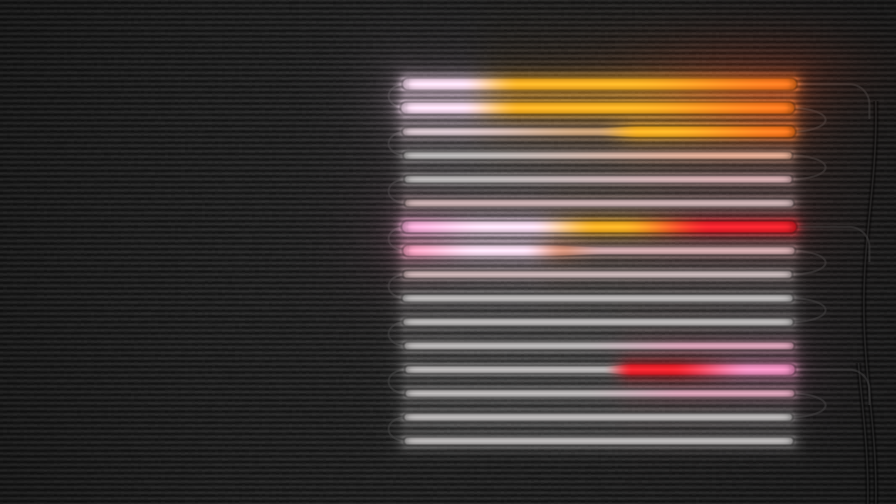
This background is drawn by a Shadertoy shader. Its source:

```glsl
// Sixteen stacked neon tubes, partly lit, wired onto a dark corrugated wall.

const float LEFT = 0.805, RIGHT = 1.570, TOP = 0.833, PITCH = 0.0472;

float hash(vec2 p) {
    vec3 q = fract(p.xyx * 0.1031);
    q += dot(q, q.yzx + 33.33);
    return fract((q.x + q.y) * q.z);
}

// Colour (rgb) and lit amount (a) of a tube at t = 0..1 along its length
vec4 tubeLight(int row, float t) {
    vec3 pale = vec3(0.95, 0.84, 0.92), pink = vec3(0.95, 0.66, 0.83);
    vec3 amber = vec3(0.95, 0.67, 0.12), orange = vec3(0.96, 0.45, 0.10);
    vec3 red = vec3(0.91, 0.11, 0.15), rose = vec3(0.77, 0.62, 0.63);
    vec4 light = vec4(0.67, 0.66, 0.66, 0.12);

    if (row < 2) {
        vec3 warm = mix(amber, orange, smoothstep(0.55, 1.0, t));
        light = vec4(mix(pale, warm, smoothstep(0.14, 0.30, t)), 1.0);
    } else if (row == 2) {
        vec3 faded = mix(vec3(0.79, 0.72, 0.75), vec3(0.76, 0.60, 0.44), smoothstep(0.1, 0.5, t));
        vec3 warm = mix(amber, orange, smoothstep(0.65, 1.0, t));
        float lit = smoothstep(0.49, 0.61, t);
        light = vec4(mix(faded, warm, lit), mix(0.25, 0.9, lit));
    } else if (row < 6) {
        vec3 tint = row == 3 ? vec3(0.82, 0.61, 0.52) : rose;
        light.rgb = mix(light.rgb, tint, row == 5 ? 0.65 : smoothstep(0.1, 0.9, t));
    } else if (row == 6) {
        vec3 c = mix(pink, pale, smoothstep(0.0, 0.22, t));
        c = mix(c, amber, smoothstep(0.32, 0.50, t));
        light = vec4(mix(c, red, smoothstep(0.55, 0.80, t)), 1.0);
    } else if (row == 7) {
        vec3 c = mix(vec3(0.95, 0.62, 0.74), pale, smoothstep(0.0, 0.2, t));
        c = mix(c, vec3(0.80, 0.50, 0.37), smoothstep(0.30, 0.43, t));
        float dim = smoothstep(0.36, 0.52, t);
        light = vec4(mix(c, rose, dim), mix(0.9, 0.2, dim));
    } else if (row == 8) {
        light.rgb = mix(rose, light.rgb, 0.4 + 0.3 * t);
    } else if (row == 12) {
        vec3 c = mix(red, vec3(0.91, 0.54, 0.73), smoothstep(0.68, 0.90, t));
        float lit = smoothstep(0.51, 0.59, t);
        light = mix(light, vec4(c, 0.9), lit);
    } else if (row == 11 || row == 13) {
        light.rgb = mix(light.rgb, vec3(0.79, 0.58, 0.66), smoothstep(0.45, 0.75, t));
    }
    return light;
}

float ellipseEdge(vec2 p, vec2 r) {
    float k = length(p / r);
    return abs(k * (k - 1.0) / max(length(p / (r * r)), 0.001));
}

float roundCornerEdge(vec2 p, float r) {
    vec2 d = p + r;
    return abs(length(max(d, 0.0)) + min(max(d.x, d.y), 0.0) - r);
}

void mainImage(out vec4 fragColor, in vec2 fragCoord) {
    vec2 p = fragCoord / iResolution.y;
    float px = 1.0 / iResolution.y;

    // Corrugated wall with fine grain and a soft vignette
    float ridge = 0.5 + 0.5 * cos(6.2832 * 90.0 * p.y);
    float grain = hash(floor(p * vec2(150.0, 360.0))) - 0.5;
    vec2 fromCentre = p - vec2(0.9, 0.5);
    vec3 wall = vec3(mix(0.083, 0.168, ridge) + 0.022 * grain);
    wall *= 1.05 - 0.28 * dot(fromCentre, fromCentre);

    // Tubes, their halos and the looping wires
    vec3 halo = vec3(0.0), body = vec3(0.0);
    float cover = 0.0, wire = 1.0;
    for (int i = 0; i < 16; i++) {
        float y = TOP - PITCH * float(i);
        float x0 = LEFT + 0.007 * hash(vec2(float(i), 3.0));
        float x1 = RIGHT - 0.006 * hash(vec2(float(i), 8.0));
        float x = clamp(p.x, x0, x1);
        vec4 light = tubeLight(i, clamp((x - LEFT) / (RIGHT - LEFT), 0.0, 1.0));
        float r = 0.0092 + 0.0048 * light.a;
        float d = length(p - vec2(x, y)) - r;
        float outer = max(d, 0.0);

        halo += light.rgb * (0.36 + 0.10 * light.a) * exp(-outer / 0.009);
        halo += light.rgb * light.rgb * light.a * 0.075 * exp(-outer / 0.055);

        float core = clamp(-d / r, 0.0, 1.0);
        vec3 glass = light.rgb * (0.82 + 0.24 * core) + 0.05 * core * core;
        float ends = exp(-min(p.x - x0, x1 - p.x) / 0.006);
        glass *= 1.0 - 0.15 * clamp(ends, 0.0, 1.0);
        float mask = 1.0 - smoothstep(-0.0035 - px, 0.001 + px, d);
        body = mix(body, glass, mask);
        cover = max(cover, mask);

        float middle = y - 0.5 * PITCH;
        if (i % 2 == 0 && p.x < LEFT)
            wire = min(wire, ellipseEdge(p - vec2(LEFT, middle), vec2(0.034, 0.0236)));
        if (i % 2 == 1 && i % 6 != 5 && i < 15 && p.x > RIGHT)
            wire = min(wire, ellipseEdge(p - vec2(RIGHT, middle), vec2(0.068, 0.0236)));
        if (i % 6 == 0 && p.x > RIGHT && p.y > y - 0.07)
            wire = min(wire, roundCornerEdge(p - vec2(1.725, y), 0.04));
    }

    // Vertical supply cable, with a second strand lower down
    float cableX = p.x - 1.726 - 0.012 * cos(8.4 * (p.y - 0.77));
    float cable = p.y < 0.80 ? abs(cableX) : 1.0;
    if (p.y < 0.28) cable = min(cable, abs(cableX + 0.016));
    wall *= 1.0 - 0.5 * (1.0 - smoothstep(0.002, 0.006 + px, cable));
    wall = mix(wall, vec3(0.19), 0.6 * (1.0 - smoothstep(0.0, 0.0015 + px, cable)));
    wall = mix(wall, vec3(0.23), 0.6 * (1.0 - smoothstep(0.0005, 0.0015 + px, wire)));

    // Warm red spill above the upper right corner
    vec2 spill = (p - vec2(1.46, 0.86)) / vec2(0.22, 0.07);
    halo += vec3(0.10, 0.02, 0.0) * exp(-dot(spill, spill));

    vec3 colour = wall + halo * (0.78 + 0.3 * ridge);
    fragColor = vec4(mix(colour, body, cover), 1.0);
}
```
